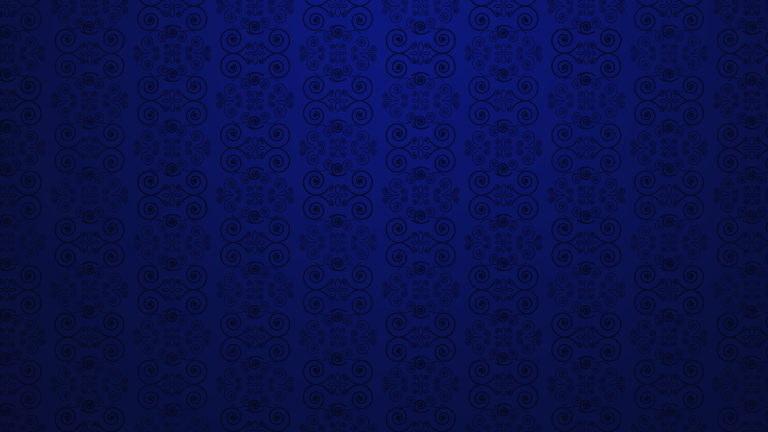
Reproduce this pattern procedurally as a Shadertoy shader.

```glsl
const float HEIGHT = 432.0;                  // canvas height in design units
const vec2  PITCH = vec2(82.8, 94.6);        // column spacing, row spacing
const vec2  ORIGIN = vec2(89.5, 284.0);      // centre of one large motif
const float LARGE_STROKE = 1.35;
const float SMALL_STROKE = 1.0;
const vec2  LARGE_INK = vec2(0.70, 0.86);    // opacity range between repeats
const vec2  SMALL_INK = vec2(0.46, 0.62);
const vec3  INK = vec3(0.018, 0.028, 0.09);
const vec3  SHADE = vec3(0.033, 0.057, 0.20);
const vec3  GLOW = vec3(0.052, 0.094, 0.495);
const vec2  GLOW_CENTRE = vec2(0.55, 1.0);
const vec2  GLOW_FALLOFF = vec2(5.0, 1.35);
const float SEAM_X = 0.5625;
const float SEAM_SHADE = 0.04;
const float TURN_RATIO = 2.1;                // spiral growth per turn
const float TAU = 6.2831853;

float hash(vec2 p) {
    return fract(sin(dot(p, vec2(127.1, 311.7))) * 43758.5453);
}

// Distance to a two-turn scroll with a solid eye; spin sets its handedness
float scroll(vec2 p, float radius, float endTurn, float spin) {
    float r = max(length(p), 0.01);
    float a = fract(spin * (atan(p.y, p.x) / TAU - endTurn));
    float turn = clamp(round(log(r / radius) / log(TURN_RATIO) - a), -2.0, -1.0);
    float line = abs(r - radius * pow(TURN_RATIO, a + turn));
    return min(line, max(r - 0.12 * radius, 0.0));
}

// Distance to an arc centred on the direction "middle", in radians
float arc(vec2 p, float radius, float middle, float halfAngle) {
    float c = cos(middle), s = sin(middle);
    p = vec2(c * p.x + s * p.y, abs(c * p.y - s * p.x));
    vec2 tip = radius * vec2(cos(halfAngle), sin(halfAngle));
    return atan(p.y, p.x) < halfAngle ? abs(length(p) - radius) : length(p - tip);
}

// Pointed petals around a centre, in folded coordinates
float rosette(vec2 q) {
    float d = arc(q - vec2(-4.0, 6.0), 6.5, 0.0, 0.9);
    d = min(d, arc(q - vec2(6.0, -4.0), 5.5, TAU * 0.25, 0.8));
    return min(d, scroll(q - vec2(6.0, 8.0), 3.6, -0.25, -1.0));
}

// Four broad scrolls, one above and below, and a fine rosette
float largeMotif(vec2 p) {
    vec2 q = abs(p);
    float d = scroll(q - vec2(22.5, 14.2), 14.2, -0.25, -1.0);
    d = min(d, arc(q - vec2(22.5, 15.5), 15.5, -2.05, 0.48));
    d = min(d, scroll(vec2(p.x, q.y - 26.5), 7.2, -0.25, 1.0));
    d = min(d, arc(q - vec2(0.0, 33.0), 13.7, -0.25 * TAU, 0.65));
    return min(d, rosette(q) + 0.3);
}

// A lighter cluster of little scrolls between the large motifs
float smallMotif(vec2 p) {
    vec2 q = abs(p);
    float d = scroll(q - vec2(24.0, 11.0), 8.2, -0.25, -1.0);
    d = min(d, scroll(q - vec2(9.0, 16.0), 7.2, 0.5, 1.0));
    d = min(d, scroll(q - vec2(35.0, 4.6), 4.6, 0.5, -1.0));
    d = min(d, scroll(q - vec2(17.0, 3.8), 4.2, -0.25, 1.0));
    d = min(d, arc(q - vec2(26.0, 10.0), 10.0, -1.1, 0.9));
    d = min(d, arc(q - vec2(16.0, 14.0), 9.0, 1.5, 0.8));
    return min(d, rosette(q * 1.15) / 1.15);
}

// Staggered columns: xy is the local position, zw the repeat index
vec4 staggered(vec2 p, float rowShift) {
    float column = round(p.x / PITCH.x);
    float y = p.y / PITCH.y - 0.5 * mod(column, 2.0) - rowShift;
    float row = round(y);
    return vec4(p.x - column * PITCH.x, (y - row) * PITCH.y, column, row);
}

float stroke(float d, float width, float pixel) {
    return clamp((0.5 * width - d) / pixel + 0.5, 0.0, 1.0);
}

void mainImage(out vec4 fragColor, in vec2 fragCoord) {
    vec2 uv = fragCoord / iResolution.xy;
    float pixel = HEIGHT / iResolution.y;
    vec2 p = fragCoord * pixel - ORIGIN;

    // Background glow falling from the top, with a faint vertical seam
    vec2 offset = uv - GLOW_CENTRE;
    vec3 color = mix(SHADE, GLOW, exp(-dot(offset * offset, GLOW_FALLOFF)));
    color *= 1.0 - SEAM_SHADE * smoothstep(-0.003, 0.003, uv.x - SEAM_X);

    // Interleaved motifs, each printed with its own strength
    vec4 large = staggered(p, 0.0);
    vec4 small = staggered(p, 0.5);
    float largeInk = stroke(largeMotif(large.xy), LARGE_STROKE, pixel)
                   * mix(LARGE_INK.x, LARGE_INK.y, hash(large.zw));
    float smallInk = stroke(smallMotif(small.xy), SMALL_STROKE, pixel)
                   * mix(SMALL_INK.x, SMALL_INK.y, hash(small.zw + 17.0));
    color = mix(color, INK, max(largeInk, smallInk));

    fragColor = vec4(color, 1.0);
}
```
